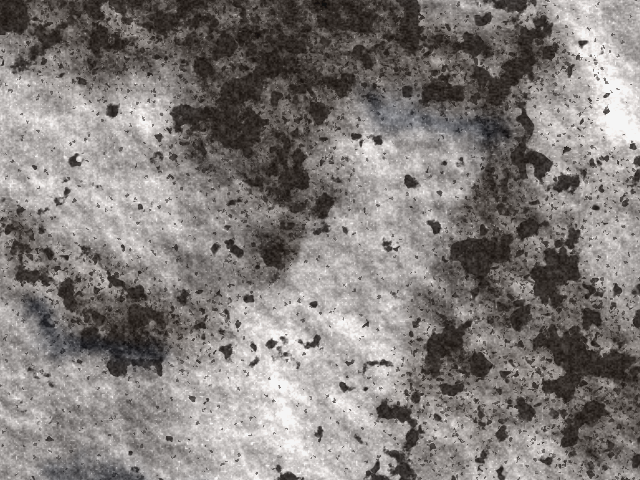
A Shadertoy shader for this texture:

```glsl
// Old melting snow, crusted with dark grit and lit from above.

float hash(vec2 p) {
    return fract(sin(dot(p, vec2(127.1, 311.7))) * 43758.55);
}

float noise(vec2 p) {
    vec2 i = floor(p), f = fract(p);
    f = f * f * (3.0 - 2.0 * f);
    return mix(mix(hash(i), hash(i + vec2(1, 0)), f.x),
               mix(hash(i + vec2(0, 1)), hash(i + vec2(1, 1)), f.x), f.y);
}

float fbm(vec2 p) {
    float sum = 0.0, amp = 0.516;
    for (int i = 0; i < 5; i++) {
        sum += amp * noise(p);
        p = mat2(1.6, 1.2, -1.2, 1.6) * p + 17.3;
        amp *= 0.5;
    }
    return sum;
}

float segment(vec2 p, vec2 a, vec2 b) {
    vec2 d = b - a;
    return length(p - a - d * clamp(dot(p - a, d) / dot(d, d), 0.0, 1.0));
}

// Soft streak around a line
float smear(vec2 p, vec2 a, vec2 b, float r) {
    float d = segment(p, a, b) / r;
    return exp(-d * d);
}

// Scattered lumps of grit; density is the chance of one per cell
float crumbs(vec2 p, float cells, float density) {
    vec2 g = p * cells;
    g += 0.7 * vec2(noise(g * 2.3), noise(g * 2.3 + 40.0));
    float cover = 0.0;
    for (int y = -1; y <= 1; y++)
    for (int x = -1; x <= 1; x++) {
        vec2 id = floor(g) + vec2(x, y);
        vec2 centre = id + vec2(hash(id), hash(id + 5.7));
        float radius = mix(0.15, 0.45, hash(id + 9.1));
        float lump = smoothstep(0.09, -0.09, length(g - centre) - radius);
        cover = max(cover, lump * step(hash(id + 3.3), density));
    }
    return cover;
}

void mainImage(out vec4 fragColor, in vec2 fragCoord) {
    vec2 p = fragCoord / iResolution.y;
    p.x += 0.667 - 0.5 * iResolution.x / iResolution.y;
    vec2 q = p + 0.2 * (vec2(fbm(p * 6.0), fbm(p * 6.0 + 31.0)) - 0.5);

    // Dirty crust
    float dirt = smear(q, vec2(0.0, 1.0), vec2(0.75, 0.92), 0.12)
               + smear(q, vec2(0.75, 0.94), vec2(0.98, 0.86), 0.10)
               + smear(q, vec2(0.48, 0.80), vec2(0.62, 0.53), 0.11)
               + 0.9 * smear(q, vec2(0.0, 0.46), vec2(0.38, 0.33), 0.09)
               + 0.7 * smear(q, vec2(1.0, 0.62), vec2(1.15, 0.38), 0.12)
               + smear(q, vec2(0.98, 0.22), vec2(1.35, 0.16), 0.17)
               + 0.5 * smear(q, vec2(1.1, 0.95), vec2(1.3, 0.60), 0.07);
    dirt *= 0.25 + 1.4 * fbm(p * 9.0 + 3.0);

    // Clean hollow with a crisp upper rim
    float hollow = smoothstep(0.015, -0.015, segment(q, vec2(0.84, 0.69), vec2(0.67, 0.15)) - 0.12);
    dirt = clamp(dirt * (1.0 - 0.85 * hollow) + 0.1, 0.0, 1.0);

    // Snow relief, lit from the upper right
    vec2 toLight = vec2(0.06, 0.10);
    float relief = fbm(p * 11.0 - toLight) - fbm(p * 11.0 + toLight);
    float fineRelief = fbm(p * 38.0 - toLight) - fbm(p * 38.0 + toLight);
    float tone = 0.70 - 0.35 * dirt + 0.45 * (fbm(p * 4.0 + 8.0) - 0.5)
               + 0.8 * relief + 0.5 * fineRelief;
    tone += 0.10 * smear(q, vec2(0.70, 0.35), vec2(0.58, 0.15), 0.15);
    tone += 0.20 * smear(q, vec2(1.15, 1.0), vec2(1.33, 0.74), 0.06);

    // Shade under the ledges
    float shade = smear(q, vec2(0.06, 0.34), vec2(0.36, 0.27), 0.035)
                + smear(q, vec2(0.78, 0.80), vec2(0.96, 0.73), 0.045)
                + 0.8 * smear(q, vec2(0.10, 0.0), vec2(0.42, 0.0), 0.03);
    tone -= 0.26 * shade;

    // Icy grain and sparkle
    float grain = noise(p * 290.0) + 0.6 * noise(p * 140.0 + 7.0) - 0.8;
    tone += 0.15 * grain + 0.25 * pow(noise(p * 230.0 + 60.0), 9.0);

    // Wet grit in clots and loose crumbs
    float grit = smoothstep(0.0, 0.07, fbm(p * 21.0 + 50.0) - 0.73 + 0.20 * dirt);
    grit = max(grit, crumbs(p, 32.0, 0.30 * dirt * dirt));
    grit = max(grit, 0.9 * crumbs(p + 4.0, 62.0, 0.38 * dirt * dirt + 0.01));
    grit = max(grit, 0.65 * crumbs(p + 9.0, 120.0, 0.45 * dirt));
    float gritTone = 0.14 + 0.12 * grain + 0.3 * max(fineRelief, 0.0);
    tone = mix(tone, gritTone, 0.9 * grit);

    // Warm grey dirt, cooler shade
    vec3 color = vec3(tone) + vec3(0.012, -0.004, -0.010);
    color += vec3(0.008, 0.0, -0.010) * dirt + vec3(-0.02, 0.0, 0.025) * min(shade, 1.0);
    fragColor = vec4(clamp(color, 0.06, 0.96), 1.0);
}
```
